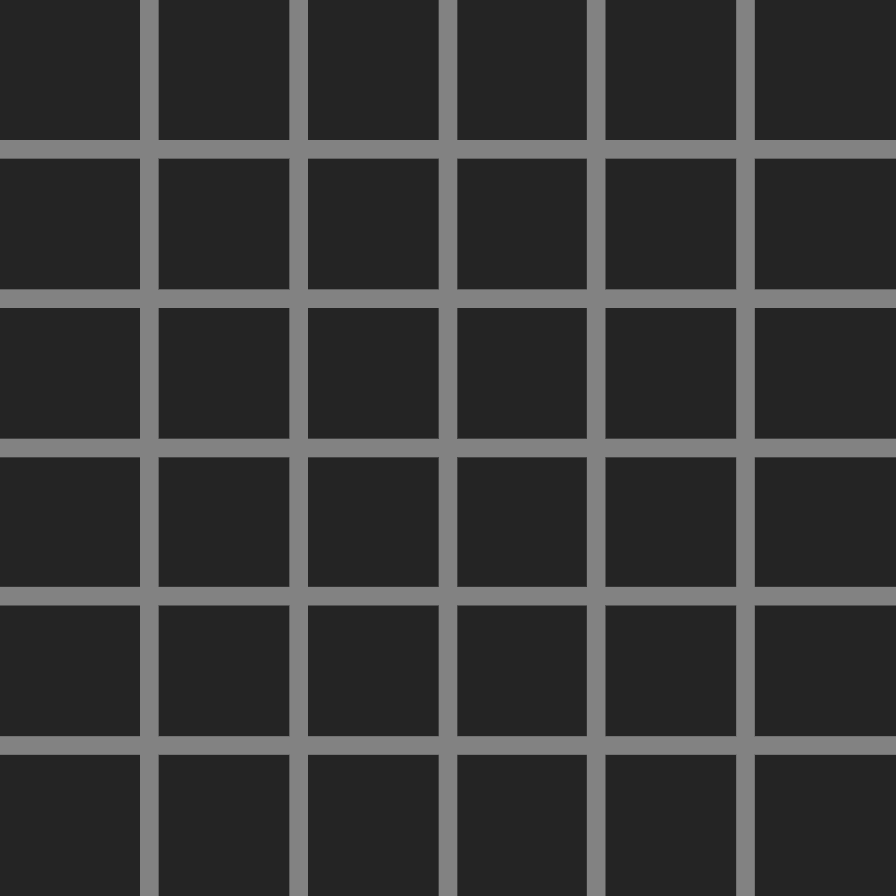
A WebGL 1 fragment shader for this pattern:

```glsl
precision highp float;
// Six by six dark square tiles divided by plain grey bars, with no outer border.

uniform vec2 u_resolution;

// Box-filtered coverage of the five bars crossing each axis.
vec2 barCoverage(vec2 position, vec2 pixel) {
  vec2 coverage = vec2(0.0);
  for (int i = 1; i <= 5; i++) {
    // Bar centres snap to a grid of 768 steps across the canvas.
    float centre = floor(float(i) * 127.85 + 0.5) / 768.0;
    vec2 inside = 1.0 / 96.0 - abs(position - centre);
    coverage = max(coverage, clamp(inside / pixel + 0.5, 0.0, 1.0));
  }
  return coverage;
}

void main() {
  vec2 uv = gl_FragCoord.xy / u_resolution;

  // Bars are spaced from the upper left corner.
  vec2 bars = barCoverage(vec2(uv.x, 1.0 - uv.y), 1.0 / u_resolution);

  vec3 tileColor = vec3(0.141);
  vec3 barColor = vec3(0.508);
  gl_FragColor = vec4(mix(tileColor, barColor, max(bars.x, bars.y)), 1.0);
}
```
